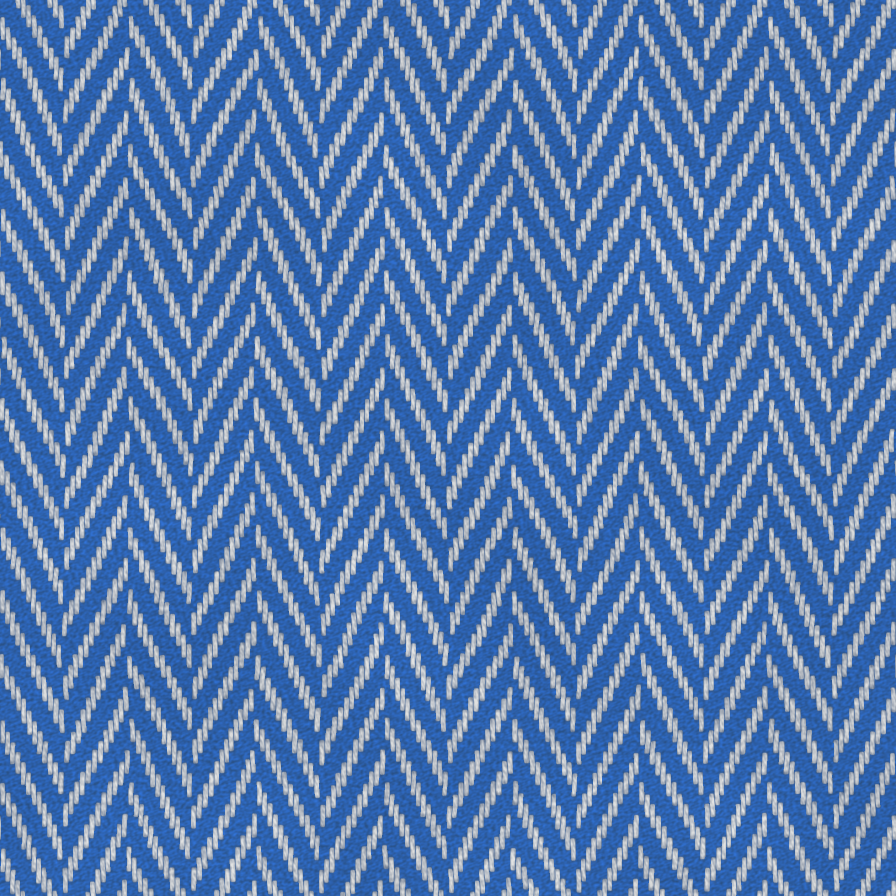
Give the GLSL for this texture, as a three.js fragment shader.

```glsl
// Blue and off-white herringbone cloth: broken twill of light floats over a fuzzy blue weft.
varying vec2 vUv;

const float CHEVRONS = 7.0;          // zigzags across
const float ROWS = 14.0;             // stripes down
const float RIB = 12.0;              // threads in one slanted rib
const float PICKS = 6.0;             // weft picks in one stripe period
const float PEAK_PHASE = 2.5;        // picks from the top edge to the first float
const float FLOAT_HALF = 0.182;      // half length of a float, in stripe periods
const float THREAD_HALF = 0.47;      // half width of a float, in threads
const float CORNER = 0.0019;
const float EDGE = 0.0010;
const float WOBBLE = 0.0050;
const float FIBRE_WRAP = 64.0;       // all fibre frequencies are multiples of this

const vec3 BLUE = vec3(0.185, 0.425, 0.790);
const vec3 BLUE_DARK = vec3(0.165, 0.335, 0.570);
const vec3 SHADOW = vec3(0.240, 0.355, 0.520);
const vec3 LIGHT = vec3(0.810, 0.820, 0.830);
const vec3 LIGHT_DARK = vec3(0.460, 0.510, 0.590);

float hash(vec2 p) {
  return fract(sin(dot(p, vec2(127.1, 311.7))) * 43758.55);
}

vec2 gradient(vec2 cell, float wrap) {
  float a = 6.28319 * hash(mod(cell, wrap));
  return vec2(cos(a), sin(a));
}

// Gradient noise that repeats every "wrap" cells
float noise(vec2 p, float wrap) {
  vec2 i = floor(p), f = p - i;
  vec2 u = f * f * f * (f * (f * 6.0 - 15.0) + 10.0);
  vec2 e = vec2(1.0, 0.0);
  float a = dot(gradient(i, wrap), f);
  float b = dot(gradient(i + e.xy, wrap), f - e.xy);
  float c = dot(gradient(i + e.yx, wrap), f - e.yx);
  float d = dot(gradient(i + e.xx, wrap), f - e.xx);
  return mix(mix(a, b, u.x), mix(c, d, u.x), u.y);
}

float roundedBox(vec2 p, vec2 halfSize, float r) {
  vec2 q = abs(p) - halfSize + r;
  return length(max(q, 0.0)) + min(max(q.x, q.y), 0.0) - r;
}

void main() {
  // Slight unevenness of the weave
  vec2 p = vUv;
  p += WOBBLE * vec2(noise(vUv * 9.0, 9.0), noise(vUv * 11.0 + 0.5, 11.0));
  p += 0.0012 * vec2(noise(vUv * 48.0, 48.0), noise(vUv * 56.0 + 0.5, 56.0));

  // Thread index, and its distance from the peak of the zigzag
  float threads = CHEVRONS * RIB * 2.0;
  float column = p.x * threads;
  float thread = mod(floor(column), threads);
  float inZigzag = mod(thread, RIB * 2.0);
  float rising = step(RIB, inZigzag);
  float fromPeak = mix(inZigzag, RIB * 2.0 - 1.0 - inZigzag, rising);

  // Each thread steps one pick; rising ribs are offset by half a period
  float down = (1.0 - p.y) * ROWS;
  float along = down - (PEAK_PHASE + fromPeak) / PICKS - 0.5 * rising + 0.5;
  float seed = hash(vec2(thread, mod(floor(along), ROWS)) + 3.0);
  float across = fract(column) - 0.5;
  along = fract(along) - 0.5 + 0.03 * (seed - 0.5);
  float d = roundedBox(vec2(across / threads, along / ROWS),
                       vec2(THREAD_HALF / threads, FLOAT_HALF / ROWS), CORNER);

  // Slanted fibres and fine grain
  float fibre = noise(vec2(192.0 * vUv.x + 64.0 * vUv.y,
                           320.0 * vUv.y - 128.0 * vUv.x), FIBRE_WRAP);
  float strand = noise(vec2(384.0 * vUv.x + 128.0 * vUv.y,
                            128.0 * vUv.y - 64.0 * vUv.x), FIBRE_WRAP);
  float grain = noise(vUv * 256.0 + 0.37, 256.0);

  // Blue weft with soft pick ridges and shade beside the floats
  float ridge = 0.5 - 0.5 * cos(6.28319 * (down * PICKS - 0.5));
  float tone = 0.47 + 0.85 * fibre + 0.55 * grain + 0.16 * (ridge - 0.5);
  vec3 weft = mix(BLUE_DARK, BLUE, clamp(tone, -0.15, 1.2));
  weft = mix(weft, SHADOW, 0.6 * exp(-max(d, 0.0) / 0.0016));

  // Light floats, rounded across and darker where they dip under
  float dip = smoothstep(0.07, FLOAT_HALF, abs(along));
  float shade = 0.10 + 1.5 * across * across + 0.50 * dip * dip;
  shade += 0.22 * (seed - 0.5) - 0.50 * strand - 0.35 * grain;
  vec3 yarn = mix(LIGHT, LIGHT_DARK, clamp(shade, -0.15, 1.0));

  vec3 cloth = mix(weft, yarn, 1.0 - smoothstep(-EDGE, EDGE, d));
  cloth *= 1.0 + 0.06 * noise(vUv * 6.0, 6.0);
  gl_FragColor = vec4(cloth, 1.0);
}
```
